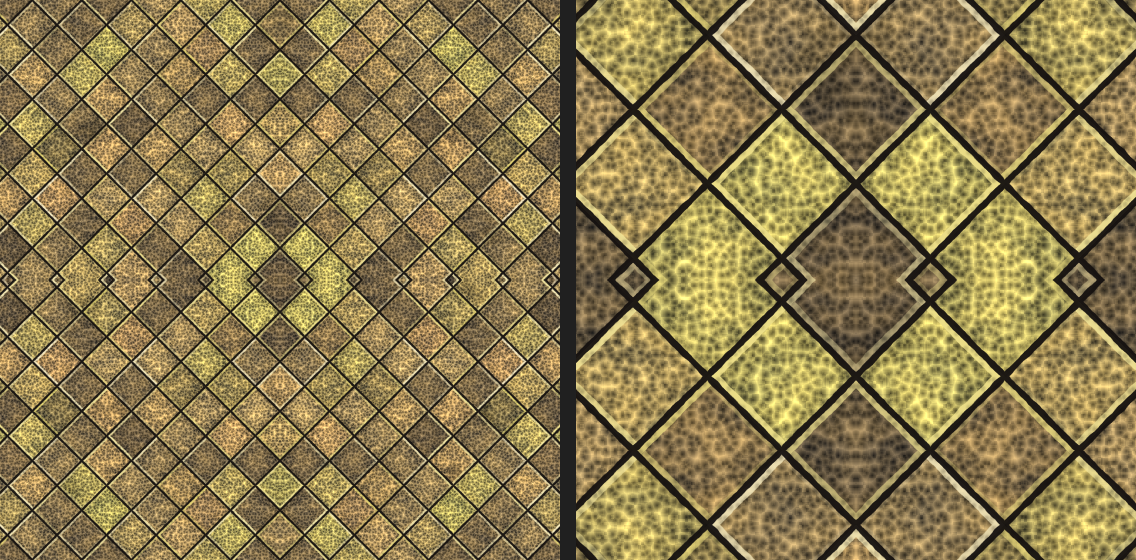
Left, the full canvas; right, a detail of the centre.
Write a WebGL 1 fragment shader that draws this pattern.

```glsl
precision highp float;
// Weathered diamond tiles, mirrored about both axes, with dark seams and pale bevels.

uniform vec2 u_resolution;

const float TILE_DIAGONAL = 0.0885;   // about 11.3 diamonds across and down
const float FOLD_OFFSET = 0.0130;     // lattice shift that makes the small middle diamonds
const float SEAM_HALF_WIDTH = 0.0019;
const float BEVEL_WIDTH = 0.0034;
const float GRAIN_SCALE = 190.0;

float hash(vec2 cell, float seed) {
  return fract(sin(dot(cell, vec2(127.1, 311.7)) + seed * 74.7) * 4375.85);
}

// Cellular noise: distance to the nearest scattered point.
float cellular(vec2 p) {
  vec2 base = floor(p);
  float nearest = 2.0;
  for (int j = -1; j <= 1; j++) {
    for (int i = -1; i <= 1; i++) {
      vec2 cell = base + vec2(float(i), float(j));
      vec2 point = cell + vec2(hash(cell, 1.0), hash(cell, 2.0));
      nearest = min(nearest, length(point - p));
    }
  }
  return nearest;
}

// Layered sines, roughly -1 to 1, for soft stains.
float stains(vec2 p, float phase) {
  float sum = 0.0;
  float weight = 0.5;
  for (int i = 0; i < 4; i++) {
    sum += weight * sin(p.x + 1.7 * sin(p.y + phase)) * cos(p.y - phase);
    p = mat2(1.5, 1.1, -1.1, 1.5) * p + phase;
    weight *= 0.62;
  }
  return sum;
}

// Fired clay shades: dark brown, tan, rosy ochre and olive yellow.
vec3 tileColour(vec2 id) {
  vec3 shade = mix(vec3(0.40, 0.34, 0.25), vec3(0.68, 0.58, 0.38), hash(id, 3.0));
  vec3 glaze = mix(vec3(0.72, 0.57, 0.37), vec3(0.74, 0.71, 0.38), hash(id, 4.0));
  return mix(shade, glaze, 0.85 * smoothstep(0.45, 0.8, hash(id, 5.0)));
}

// Pale strip beside a seam, given the distance from that seam.
float bevel(float distanceToSeam, float width, float blur) {
  float inner = SEAM_HALF_WIDTH + width;
  return 1.0 - smoothstep(inner - blur, inner + blur, distanceToSeam);
}

void main() {
  vec2 canvas = gl_FragCoord.xy / u_resolution;
  float blur = 0.7 / u_resolution.y;

  // Mirror into one quadrant, then turn to the diagonal lattice.
  vec2 folded = abs(canvas - 0.5);
  float rise = folded.y - FOLD_OFFSET;
  vec2 lattice = vec2(rise + folded.x, rise - folded.x) / TILE_DIAGONAL + 0.5;
  vec2 id = floor(lattice);
  vec2 local = lattice - id;

  // Distances to the four seams, slightly ragged.
  float side = TILE_DIAGONAL * 0.7071;
  float ragged = 0.0005 * stains(folded * 260.0, 0.8);
  vec2 low = local * side + ragged;
  vec2 high = (1.0 - local) * side + ragged;
  float edge = min(min(low.x, low.y), min(high.x, high.y));

  // Clay with grain, stains and a worn, lighter middle.
  float grain = cellular(folded * GRAIN_SCALE);
  float fineGrain = hash(floor(folded * 500.0), 6.0);
  float stain = stains(folded * 75.0, 6.28 * hash(id, 7.0));
  float worn = smoothstep(0.0, 0.35 * side, edge);
  float light = 0.46 + 0.95 * grain + 0.24 * (fineGrain - 0.5);
  light += 0.20 * stain + 0.14 * worn;
  vec3 colour = tileColour(id) * light;
  colour += vec3(0.05, 0.03, -0.01) * stain;

  // Broad grime that breaks the mirror symmetry a little.
  float grime = stains(canvas * 19.0, 2.3);
  colour *= 1.0 - 0.22 * smoothstep(0.45, 0.9, grime);

  // Bevels: strong on two sides of each tile, faint on the others.
  float upper = bevel(high.x, BEVEL_WIDTH, blur) * mix(0.25, 1.0, hash(id, 8.0));
  float lower = bevel(low.y, BEVEL_WIDTH, blur) * mix(0.5, 1.0, hash(id, 9.0));
  float faint = bevel(min(low.x, high.y), BEVEL_WIDTH * 0.6, blur) * 0.35 * hash(id, 10.0);
  vec3 bevelColour = mix(vec3(0.91, 0.85, 0.44), vec3(0.97, 0.93, 0.78), hash(id, 11.0));
  float chips = 0.78 + 0.22 * smoothstep(0.15, 0.5, grain);
  colour = mix(colour, bevelColour, max(max(upper, lower), faint) * chips);

  // Dark seams.
  float seam = 1.0 - smoothstep(SEAM_HALF_WIDTH - blur, SEAM_HALF_WIDTH + blur, edge);
  colour = mix(colour, vec3(0.08, 0.065, 0.06), seam * 0.95);

  gl_FragColor = vec4(clamp(colour, 0.0, 1.0), 1.0);
}
```
